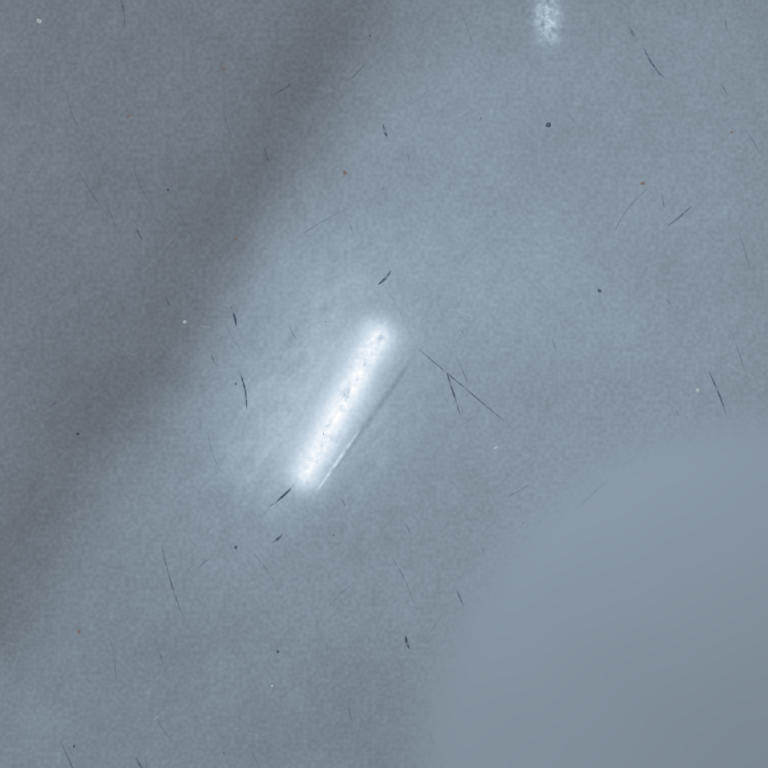
Reproduce this texture procedurally as a WebGL 2 fragment shader.

```glsl
#version 300 es
precision highp float;
// Scuffed blue-grey painted metal with a shadow band and a diagonal glare.

uniform vec2 u_resolution;
out vec4 fragColor;

const vec2 BAND_DIR = vec2(0.531, 0.847);      // direction of shadow and glare
const float BAND_EDGE = -0.076;                // lit edge, measured across the band
const float SHADE_LEVEL = 0.437;
const float LIT_LEVEL = 0.468;
const vec2 GLARE_LOW = vec2(0.400, 0.385);
const vec2 GLARE_HIGH = vec2(0.492, 0.560);
const float GLARE_WIDTH = 0.023;
const float GLARE_GAIN = 0.30;
const vec2 HALO_CENTER = vec2(0.408, 0.480);
const vec2 GLINT_CENTER = vec2(0.714, 0.978);
const vec2 CLEAN_CENTER = vec2(1.0, 0.0);      // smooth, unworn corner
const float CLEAN_RADIUS = 0.45;
const float GRAIN = 0.034;
const float MOTTLE = 0.022;
const vec3 SCRATCH_COLOR = vec3(0.18, 0.21, 0.28);
const vec3 RUST_COLOR = vec3(0.46, 0.36, 0.33);
const vec3 CHIP_COLOR = vec3(0.76, 0.78, 0.78);

vec2 hash2(vec2 p) {
    vec3 q = fract(p.xyx * vec3(0.1031, 0.1030, 0.0973));
    q += dot(q, q.yzx + 33.33);
    return fract((q.xx + q.yz) * q.zy);
}

float gradientNoise(vec2 p) {
    vec2 i = floor(p), f = fract(p), u = f * f * (3.0 - 2.0 * f);
    float corner[4];
    for (int k = 0; k < 4; k++) {
        vec2 o = vec2(k & 1, k >> 1);
        float a = 6.2832 * hash2(i + o + 57.0).x;
        corner[k] = dot(vec2(cos(a), sin(a)), f - o);
    }
    return mix(mix(corner[0], corner[1], u.x), mix(corner[2], corner[3], u.x), u.y);
}

float fbm(vec2 p) {
    float sum = 0.0, gain = 1.0;
    for (int k = 0; k < 4; k++) {
        sum += gain * gradientNoise(p);
        p = mat2(1.6, 1.2, -1.2, 1.6) * p + 11.3;
        gain *= 0.55;
    }
    return sum;
}

float gauss(float x) { return exp(-x * x); }

// Curved line that thins and fades towards both ends
float scratch(vec2 p, float angle, float halfLength, float halfWidth, float bend, float blur) {
    float c = cos(angle), s = sin(angle);
    vec2 q = vec2(c * p.x + s * p.y, c * p.y - s * p.x);
    float t = q.x / halfLength, taper = max(1.0 - t * t, 0.0);
    float d = abs(q.y + bend * halfLength * t * t);
    return clamp((halfWidth * taper - d) / blur + 0.5, 0.0, 1.0) * smoothstep(0.0, 0.6, taper);
}

// Randomly placed scratches, mostly steep, some on the other diagonal
float scatterScratches(vec2 uv, float cells, float density, float width, float seed, float blur) {
    float ink = 0.0;
    for (int k = 0; k < 9; k++) {
        vec2 cell = floor(uv * cells) + vec2(k % 3, k / 3) - 1.0;
        vec2 place = hash2(cell + seed), kind = hash2(cell + seed + 31.7);
        vec2 form = hash2(cell + seed + 73.1);
        if (kind.x > density) continue;
        float angle = (kind.y < 0.25 ? 0.75 : -1.2) + 0.5 * (form.x - 0.5);
        float halfLength = (0.06 + 0.4 * form.y * form.y) / cells;
        float mark = scratch(uv - (cell + place) / cells, angle, halfLength,
                             width * mix(1.7, 0.7, form.y), 0.3 * (place.x - 0.5), blur);
        ink = max(ink, mark * mix(0.3, 1.0, fract(place.y * 7.0)));
    }
    return ink;
}

void main() {
    float px = 1.0 / min(u_resolution.x, u_resolution.y);
    vec2 uv = gl_FragCoord.xy * px;
    vec2 lane = vec2(dot(uv, vec2(BAND_DIR.y, -BAND_DIR.x)), dot(uv, BAND_DIR));
    float mottle = fbm(uv * 7.0), streaks = fbm(lane * vec2(60.0, 30.0)), rough = fbm(uv * 85.0);
    float worn = smoothstep(-0.05, 0.05, distance(uv, CLEAN_CENTER) - CLEAN_RADIUS + 0.02 * mottle);

    // Broad light and shadow
    float edgeBlur = 0.04 + 0.09 * abs(lane.y - 0.6);
    float lit = smoothstep(-edgeBlur, edgeBlur, lane.x - BAND_EDGE + 0.01 * mottle);
    float light = mix(SHADE_LEVEL, LIT_LEVEL, lit);
    light -= 0.035 * gauss((lane.x - BAND_EDGE + 0.065) / 0.065);
    light += lit * 0.075 * gauss(length((uv - vec2(0.62, 0.62)) / vec2(0.48, 0.42)));
    light += 0.035 * (1.0 - worn) - 0.025 * gauss(distance(uv, CLEAN_CENTER) / 0.25);

    // Glare with a broken core and a soft halo
    vec2 axis = GLARE_HIGH - GLARE_LOW, fromLow = uv - GLARE_LOW;
    float t = clamp(dot(fromLow, axis) / dot(axis, axis), 0.0, 1.0);
    float core = gauss((length(fromLow - axis * t) + 0.012 * streaks + 0.006 * rough) / GLARE_WIDTH);
    mat2 toLane = mat2(BAND_DIR.y, BAND_DIR.x, -BAND_DIR.x, BAND_DIR.y);
    float halo = gauss(length(toLane * (uv - HALO_CENTER) / vec2(0.092, 0.155)));
    light += lit * halo * (0.15 + 0.05 * streaks + 0.04 * mottle);
    light += core * GLARE_GAIN * (1.0 + 0.35 * streaks + 0.4 * rough);
    float glint = gauss(length((uv - GLINT_CENTER) / vec2(0.016, 0.03)));
    light += glint * (0.17 + 0.25 * rough);

    // Dent beside the glare: soft crease and broken bright lip
    light -= 0.07 * scratch(uv - vec2(0.482, 0.454), 0.963, 0.11, 0.003, 0.0, 5.0 * px);
    light += (0.16 + 0.2 * rough) * scratch(uv - vec2(0.44, 0.4), 0.963, 0.055, 0.0015, 0.0, 3.0 * px);

    // Surface texture
    light += MOTTLE * mottle * mix(0.15, 1.0, worn);
    light += worn * GRAIN * (gradientNoise(uv * 190.0) + 0.35 * rough + 0.35 * streaks);
    vec3 color = vec3(light) + light * light * (1.0 - light) * vec3(0.0, 0.43, 0.81);
    color += vec3(0.008, 0.0, -0.003) * (1.0 - lit);

    // Scratches: few dark, many faint, pale hairlines and one long seam
    float gaps = clamp(0.75 + 1.2 * rough, 0.0, 1.0);
    float dark = scatterScratches(uv, 6.0, 0.65, 0.0011, 5.0, 1.5 * px);
    float faint = scatterScratches(uv, 11.0, 0.7, 0.0008, 91.0, 1.5 * px);
    float pale = scatterScratches(uv.yx, 10.0, 0.7, 0.0007, 37.0, 1.5 * px);
    float seam = scratch(uv - vec2(0.605, 0.495), -0.7, 0.09, 0.0008, 0.0, 1.5 * px);
    float ink = gaps * max(max(0.85 * dark, 0.3 * faint), 0.5 * seam);
    color = mix(color, SCRATCH_COLOR, ink * worn * (1.0 - 0.7 * core));
    color += 0.05 * pale * gaps * worn;

    // Specks of dirt, rust and chipped paint
    vec2 grid = uv * 15.0, cell = floor(grid);
    vec2 place = hash2(cell + 17.0), kind = hash2(cell + 43.0);
    float d = length(grid - cell - mix(vec2(0.2), vec2(0.8), place)) / 15.0 + 0.003 * rough;
    float speck = clamp((mix(0.0008, 0.0032, place.x * place.x) - d) / (1.5 * px) + 0.5, 0.0, 1.0);
    vec3 speckColor = kind.y < 0.5 ? SCRATCH_COLOR : kind.y < 0.85 ? RUST_COLOR : CHIP_COLOR;
    color = mix(color, speckColor, 0.6 * speck * step(kind.x, 0.2) * worn);

    fragColor = vec4(clamp(color, 0.0, 1.0), 1.0);
}
```
